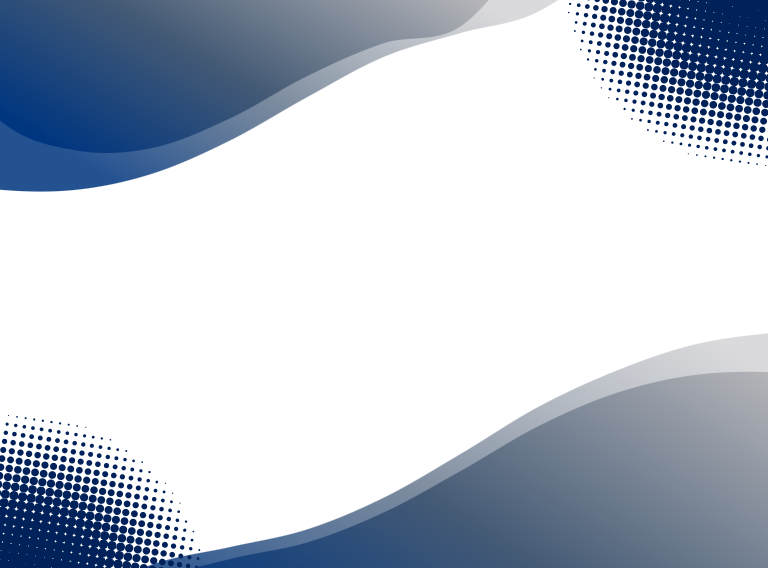
Give the GLSL for this background, as a Shadertoy shader.

```glsl
// Blue and grey layered waves on white, with halftone discs in two corners.

// Colours
const vec3 PAPER = vec3(1.0);
const vec3 DOT_NAVY = vec3(0.0, 0.13, 0.35);
const vec3 DEEP_BLUE = vec3(0.0, 0.21, 0.50);
const vec3 SLATE = vec3(0.27, 0.355, 0.46);
const vec3 SILVER = vec3(0.71, 0.71, 0.725);

// Gradient ramps as (offset, slope in x, slope in y), in canvas fractions
const vec3 TOP_RAMP = vec3(-1.13, 1.15, 1.41);
const vec3 BOTTOM_RAMP = vec3(-0.104, 0.783, 0.92);
const float SLATE_STOP = 0.45;

// Opacity of the rear waves at the blue and silver ends
const float REAR_OPACITY_BLUE = 0.86;
const float REAR_OPACITY_SILVER = 0.50;

// Halftone, in units of canvas width
const float DOT_SPACING = 0.01133;
const float DOT_ANGLE = 0.15;
const float DOT_SIZE = 0.81;
const float DISC_RADIUS = 0.25;
const vec2 TOP_DISC = vec2(0.983, 0.033);     // y is measured from the top edge
const vec2 BOTTOM_DISC = vec2(0.025, -0.050);

// Wave heights at even steps in x; the first and last lie outside the canvas
const int KNOTS = 13;
const float STEPS = 10.0;
const float TOP_REAR[KNOTS] = float[KNOTS](
    0.689, 0.666, 0.666, 0.695, 0.753, 0.829, 0.900,
    0.942, 0.979, 1.080, 1.230, 1.390, 1.550);
const float TOP_FRONT[KNOTS] = float[KNOTS](
    0.961, 0.788, 0.735, 0.740, 0.792, 0.866, 0.924,
    0.954, 1.106, 1.265, 1.400, 1.550, 1.700);
const float BOTTOM_REAR[KNOTS] = float[KNOTS](
    -0.220, -0.131, -0.055, 0.007, 0.037, 0.068, 0.124,
    0.201, 0.283, 0.346, 0.392, 0.413, 0.417);
const float BOTTOM_FRONT[KNOTS] = float[KNOTS](
    -0.300, -0.201, -0.113, -0.025, 0.016, 0.045, 0.098,
    0.171, 0.249, 0.307, 0.339, 0.345, 0.332);

// Catmull-Rom curve through the knots
float waveHeight(float x, float knots[KNOTS]) {
    float s = clamp(x, 0.0, 0.9999) * STEPS;
    int i = int(s);
    float t = s - float(i);
    float a = knots[i], b = knots[i + 1], c = knots[i + 2], d = knots[i + 3];
    return b + 0.5 * t * (c - a + t * (2.0 * a - 5.0 * b + 4.0 * c - d
        + t * (3.0 * (b - c) + d - a)));
}

// Smooth coverage of the side where the distance is positive
float coverage(float dist) {
    return clamp(0.5 + dist / max(fwidth(dist), 1e-5), 0.0, 1.0);
}

float rampPosition(vec2 uv, vec3 ramp) {
    return clamp(ramp.x + dot(ramp.yz, uv), 0.0, 1.0);
}

// Three-stop gradient from blue through slate to silver
vec3 waveColor(float t) {
    vec3 cool = mix(DEEP_BLUE, SLATE, min(t / SLATE_STOP, 1.0));
    return mix(cool, SILVER, max((t - SLATE_STOP) / (1.0 - SLATE_STOP), 0.0));
}

float rearOpacity(float t) {
    return mix(REAR_OPACITY_BLUE, REAR_OPACITY_SILVER, t);
}

// Tilted grid of dots that swell and merge toward the disc centre
float halftone(vec2 p, float pixel) {
    float c = cos(DOT_ANGLE), s = sin(DOT_ANGLE);
    vec2 grid = mat2(c, s, -s, c) * p / DOT_SPACING;
    vec2 cell = floor(grid) + 0.5;
    float reach = length(cell) * DOT_SPACING / DISC_RADIUS;
    float radius = DOT_SIZE * sqrt(max(1.0 - reach, 0.0));
    float dist = (radius - length(grid - cell)) * DOT_SPACING;
    return clamp(0.5 + dist / pixel, 0.0, 1.0) * step(reach, 1.0);
}

void mainImage(out vec4 fragColor, in vec2 fragCoord) {
    vec2 uv = fragCoord / iResolution.xy;
    vec2 p = fragCoord / iResolution.x;
    float pixel = 1.0 / iResolution.x;
    vec2 topCentre = TOP_DISC + vec2(0.0, iResolution.y * pixel);

    float topT = rampPosition(uv, TOP_RAMP);
    float bottomT = rampPosition(uv, BOTTOM_RAMP);
    vec3 topColor = waveColor(topT);
    vec3 bottomColor = waveColor(bottomT);
    vec3 color = PAPER;

    // Translucent rear waves
    float topRear = coverage(uv.y - waveHeight(uv.x, TOP_REAR));
    float bottomRear = coverage(waveHeight(uv.x, BOTTOM_REAR) - uv.y);
    color = mix(color, topColor, topRear * rearOpacity(topT));
    color = mix(color, bottomColor, bottomRear * rearOpacity(bottomT));

    // Corner halftones
    float dots = max(halftone(p - topCentre, pixel), halftone(p - BOTTOM_DISC, pixel));
    color = mix(color, DOT_NAVY, dots);

    // Opaque front waves
    color = mix(color, topColor, coverage(uv.y - waveHeight(uv.x, TOP_FRONT)));
    color = mix(color, bottomColor, coverage(waveHeight(uv.x, BOTTOM_FRONT) - uv.y));

    fragColor = vec4(color, 1.0);
}
```
